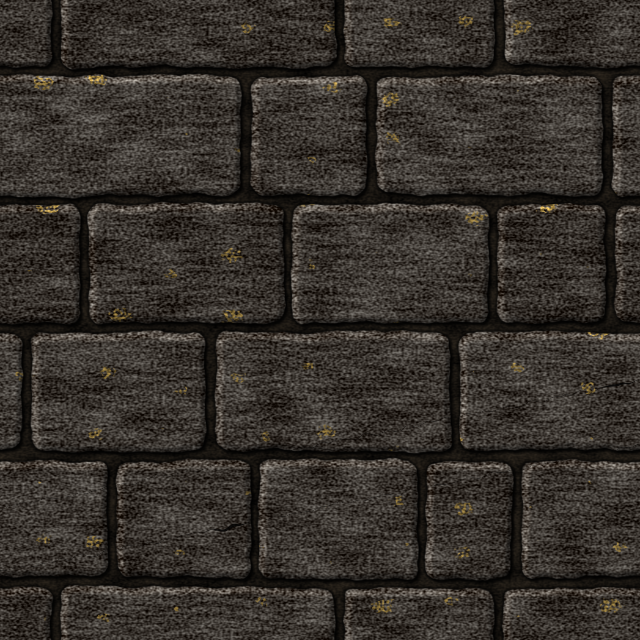
This texture is drawn by a three.js fragment shader. Its source:

```glsl
// Old wall of dark rough stones: five courses of uneven blocks in deep joints.
// Each block is a rounded box with a noisy edge, lit from the upper left;
// stretched gradient noise gives the grain, hashed cells scatter the lichen.
#define ROWS 5.0
#define ROW_OFFSET 0.0885
#define HALF_JOINT 0.0058
#define CORNER 0.018
#define BEVEL 0.011
#define EDGE_WEAR 0.0042
#define GRAIN 0.62
#define LIGHT_DIR vec2(-0.65, 0.76)
#define STONE_DARK vec3(0.125, 0.102, 0.083)
#define STONE_LIGHT vec3(0.365, 0.347, 0.325)
#define MORTAR vec3(0.125, 0.106, 0.082)
#define LICHEN vec3(0.66, 0.54, 0.25)

varying vec2 vUv;

float hash(vec2 p) {
  vec3 q = fract(p.xyx * 0.1031);
  q += dot(q, q.yzx + 33.33);
  return fract((q.x + q.y) * q.z);
}

float corner(vec2 cell, vec2 offset, vec2 freq, float seed) {
  float angle = 6.2832 * hash(mod(cell, freq) + seed * 17.3);
  return dot(vec2(cos(angle), sin(angle)), offset);
}

// Gradient noise that wraps over the canvas, roughly -1 to 1
float noise(vec2 p, vec2 freq, float seed) {
  p *= freq;
  vec2 i = floor(p), f = p - i, e = vec2(1.0, 0.0);
  vec2 u = f * f * f * (f * (f * 6.0 - 15.0) + 10.0);
  float low = mix(corner(i, f, freq, seed), corner(i + e, f - e, freq, seed), u.x);
  float high = mix(corner(i + e.yx, f - e.yx, freq, seed),
                   corner(i + 1.0, f - 1.0, freq, seed), u.x);
  return 1.4 * mix(low, high, u.y);
}

// Upright joints of a course; a doubled last value means three blocks
vec4 courseJoints(float row) {
  if (row < 0.5) return vec4(0.176, 0.398, 0.658, 0.807);
  if (row < 1.5) return vec4(0.041, 0.329, 0.711, 0.711);
  if (row < 2.5) return vec4(0.133, 0.449, 0.770, 0.953);
  if (row < 3.5) return vec4(0.385, 0.581, 0.948, 0.948);
  return vec4(0.089, 0.531, 0.779, 0.779);
}

// Signed distance to the block around p in x, its seed in y
vec2 block(vec2 p) {
  p.y += 0.003 * noise(p, vec2(5.0), 2.0);
  float course = floor((p.y - ROW_OFFSET) * ROWS);
  float row = mod(course, ROWS);
  vec4 j = courseJoints(row);
  float x = fract(p.x);
  vec3 span = vec3(j.w - 1.0, j.x, 3.0);
  if (x >= j.x) span = vec3(j.x, j.y, 0.0);
  if (x >= j.y) span = vec3(j.y, j.z, 1.0);
  if (x >= j.z) span = vec3(j.z, j.w, 2.0);
  if (x >= j.w) span = vec3(j.w, j.x + 1.0, 3.0);
  float seed = row * 4.0 + span.z + 1.0;

  vec2 center = vec2(0.5 * (span.x + span.y), (course + 0.5) / ROWS + ROW_OFFSET);
  vec2 size = 0.5 * vec2(span.y - span.x, 1.0 / ROWS) - HALF_JOINT;
  size -= 0.0035 * vec2(hash(vec2(seed, 3.0)), hash(vec2(seed, 8.0)));
  vec2 q = abs(vec2(x, p.y) - center) - size + CORNER;
  float d = length(max(q, 0.0)) + min(max(q.x, q.y), 0.0) - CORNER;
  d += EDGE_WEAR * noise(p, vec2(22.0), seed);
  d += 0.4 * EDGE_WEAR * noise(p, vec2(64.0), seed);
  return vec2(d, seed);
}

float height(float d) {
  return smoothstep(-0.002, BEVEL, -d);
}

// Small broken spots, one at most in each cell
float lichen(vec2 p) {
  vec2 grid = vec2(9.0, 11.0), cell = floor(p * grid);
  vec2 jitter = 0.25 + 0.5 * vec2(hash(cell + 5.0), hash(cell + 41.0));
  vec2 offset = p - (cell + jitter) / grid;
  float radius = mix(0.004, 0.013, hash(cell + 77.0)) * step(0.5, hash(cell + 19.0));
  float ragged = 0.008 * noise(p, vec2(95.0, 120.0), 4.0);
  float spot = 1.0 - smoothstep(-0.002, 0.002, length(offset * vec2(0.8, 1.2)) + ragged - radius);
  return spot * smoothstep(-0.35, 0.3, noise(p, vec2(180.0, 210.0), 6.0));
}

// Short jagged cracks
float cracks(vec2 p) {
  float dark = 0.0;
  for (int i = 0; i < 2; i++) {
    vec2 q = p - vec2(0.36, 0.177) - float(i) * vec2(0.605, 0.221);
    float line = abs(q.y - 0.2 * q.x + 0.006 * noise(p, vec2(50.0), 9.0));
    float width = 0.0024 * (1.0 - smoothstep(0.0, 0.034, abs(q.x)));
    dark = max(dark, 1.0 - smoothstep(width - 0.001, width + 0.001, line));
  }
  return dark;
}

void main() {
  vec2 p = vUv;
  vec2 stone = block(p);
  float d = stone.x, seed = stone.y;
  float towardLight = block(p + LIGHT_DIR * 0.007).x;
  float fine = noise(p, vec2(150.0, 251.0), 1.0) + noise(p, vec2(233.0, 337.0), 3.0);

  // Stone face: grain, streaks and mottling
  float tone = 0.40 + GRAIN * fine + 0.42 * noise(p, vec2(17.0, 121.0), 5.0);
  tone += 0.32 * noise(p, vec2(13.0, 19.0), 7.0) + 0.16 * (hash(vec2(seed, 21.0)) - 0.5);
  vec3 face = mix(STONE_DARK, STONE_LIGHT, clamp(tone, -0.35, 1.6));
  face = mix(face, LICHEN * (0.85 + 0.3 * fine), 0.8 * lichen(p));
  face *= 1.0 - 0.8 * cracks(p);

  // Worn rim, lit on the upper left and shaded on the lower right
  float relief = height(d) - height(towardLight);
  float rim = smoothstep(-0.010, -0.002, d);
  face *= 1.0 + 0.85 * max(relief, 0.0) + 0.9 * min(relief, 0.0) + 0.12 * rim;

  // Recessed mortar under the shadow of the blocks
  float shadow = 1.0 - smoothstep(-0.004, 0.004, towardLight);
  vec3 joint = MORTAR * (0.75 + 0.3 * fine + 0.5 * noise(p, vec2(24.0, 40.0), 8.0));
  joint *= (1.0 - 0.75 * shadow) * mix(0.4, 1.0, smoothstep(0.0, 0.006, d));

  vec3 color = mix(joint, face, 1.0 - smoothstep(-0.0015, 0.0015, d));
  gl_FragColor = vec4(clamp(color, 0.0, 1.0), 1.0);
}
```
